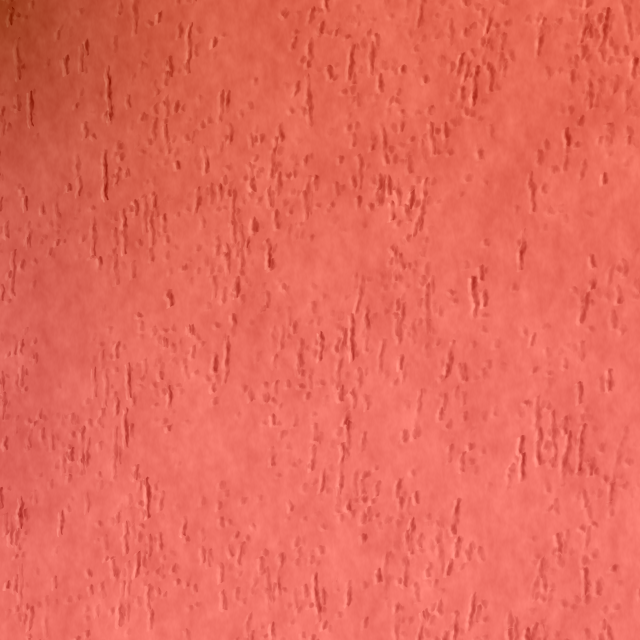
This texture is drawn by a WebGL 1 fragment shader. Its source:

```glsl
precision highp float;
// Coral painted plaster wall with short, mostly vertical grooves and soft side light.
uniform vec2 u_resolution;

// Paint colours
const vec3 PAINT_LOW    = vec3(0.954, 0.462, 0.418);
const vec3 PAINT_HIGH   = vec3(0.912, 0.415, 0.335);
const vec3 PAINT_LEFT   = vec3(0.885, 0.405, 0.380);
const vec3 CORNER_SHADE = vec3(0.600, 0.230, 0.100);
const vec3 GROOVE_DROP  = vec3(0.155, 0.165, 0.155);
const vec3 RIM_LIFT     = vec3(0.055, 0.095, 0.085);
const vec3 MOTTLE_TINT  = vec3(0.80, 1.00, 0.95);

// Relief: cells across and up, half length, half width, share of cells used
const vec2  LONG_CELLS  = vec2(30.0, 13.0);
const vec2  SHORT_CELLS = vec2(40.0, 28.0);
const vec2  SPECK_CELLS = vec2(60.0, 48.0);
const vec2  LONG_SIZE   = vec2(0.042, 0.0064);
const vec2  SHORT_SIZE  = vec2(0.015, 0.0066);
const vec2  SPECK_SIZE  = vec2(0.004, 0.0075);
const float LONG_SHARE  = 0.36;
const float SHORT_SHARE = 0.36;
const float SPECK_SHARE = 0.32;
const float FINE_GRAIN  = 0.022;
const float MOTTLE      = 0.036;
const float BROAD_DRIFT = 0.036;
const vec2  EDGE_WOBBLE = vec2(0.0034, 0.0055);
const vec2  LIGHT_STEP  = vec2(0.0060, 0.0035);

vec2 hash2(vec2 p) {
  vec2 q = vec2(dot(p, vec2(127.1, 311.7)), dot(p, vec2(269.5, 183.3)));
  return fract(sin(q) * 43758.55);
}

// Layered sines, each octave bent, turned and finer than the one before
float waves(vec2 p) {
  float sum = 0.0;
  float amp = 0.5;
  for (int i = 0; i < 4; i++) {
    float a = sin(p.x + 1.7 * sin(p.y * 0.8));
    float b = sin(p.y + 1.3 * sin(p.x * 0.7 + 2.0));
    sum += amp * a * b;
    p = mat2(0.8, 0.6, -0.6, 0.8) * p * 1.7 + 3.1;
    amp *= 0.65;
  }
  return sum;
}

// Patches where grooves gather
float crowding(vec2 p) {
  return clamp(1.0 + 2.2 * waves(p * vec2(17.0, 11.0) + 5.0), 0.1, 2.3);
}

// Deepest of the scattered, tapering grooves near p
float grooves(vec2 p, vec2 cells, vec2 size, float share, float seed) {
  vec2 home = floor(p * cells);
  float depth = 0.0;
  for (int j = -1; j <= 1; j++) {
    for (int i = -1; i <= 1; i++) {
      vec2 cell = home + vec2(float(i), float(j));
      vec2 place = hash2(cell + seed);
      vec2 shape = hash2(cell + seed + 37.3);
      vec2 pick = hash2(cell + seed + 71.9);
      vec2 centre = (cell + place) / cells;
      vec2 d = p - centre;
      d.x -= (shape.x - 0.40) * mix(0.06, 0.50, centre.x) * d.y;
      float reach = size.x * mix(0.25, 1.0, shape.y);
      float taper = 1.0 - 0.45 * abs(d.y) / (reach + size.y);
      d.y -= clamp(d.y, -reach, reach);
      float width = size.y * mix(0.70, 1.30, centre.x) * max(taper, 0.5);
      float used = step(pick.x, share * crowding(centre));
      float cut = 1.0 - smoothstep(0.0, 1.0, length(d) / width);
      depth = max(depth, used * mix(0.35, 1.0, pick.y) * cut);
    }
  }
  return depth;
}

// Grooves with ragged edges and uneven depth along their run
float relief(vec2 p) {
  float breakup = clamp(1.0 + 1.2 * waves(p * vec2(90.0, 75.0) + 17.0), 0.25, 1.5);
  vec2 fine = p * vec2(130.0, 95.0);
  p += EDGE_WOBBLE * vec2(waves(fine), waves(fine + 40.0));
  float cut = grooves(p, LONG_CELLS, LONG_SIZE, LONG_SHARE, 3.0);
  cut = max(cut, 0.85 * grooves(p, SHORT_CELLS, SHORT_SIZE, SHORT_SHARE, 119.0));
  cut = max(cut, 0.55 * grooves(p, SPECK_CELLS, SPECK_SIZE, SPECK_SHARE, 251.0));
  return cut * breakup;
}

// Broad colour drift over the wall
vec3 paint(vec2 p) {
  vec3 c = mix(PAINT_LOW, PAINT_HIGH, smoothstep(0.25, 1.0, p.y));
  float leftBand = (1.0 - smoothstep(0.0, 0.28, p.x)) * smoothstep(-0.1, 0.4, p.y);
  c = mix(c, PAINT_LEFT, 0.8 * leftBand);
  c += BROAD_DRIFT * MOTTLE_TINT * waves(p * vec2(22.0, 13.0) + 2.0);
  float corner = exp(-4.8 * length(vec2(p.x, 0.8 * (1.0 - p.y))));
  return mix(c, CORNER_SHADE, corner);
}

void main() {
  vec2 p = gl_FragCoord.xy / u_resolution;
  float cut = relief(p);
  float rim = max(relief(p + LIGHT_STEP) - cut, 0.0);

  vec3 color = paint(p);
  color += FINE_GRAIN * MOTTLE_TINT * waves(p * vec2(210.0, 130.0));
  color += MOTTLE * MOTTLE_TINT * waves(p * vec2(95.0, 50.0) + 9.0);
  color += RIM_LIFT * rim - GROOVE_DROP * cut;
  gl_FragColor = vec4(clamp(color, 0.0, 1.0), 1.0);
}
```
